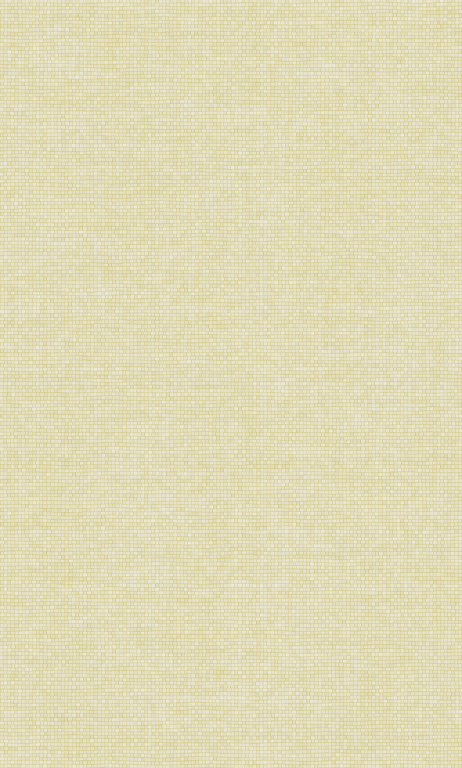
Reproduce this texture procedurally as a Shadertoy shader.

```glsl
// Plain-woven linen cloth in cream and pale gold, with soft horizontal slubs.

const float THREADS_ACROSS = 128.0;
const int SAMPLES = 3; // antialiasing grid per side
const vec3 GOLD = vec3(0.825, 0.785, 0.520);
const vec3 CREAM = vec3(0.917, 0.903, 0.835);
const vec3 ROSE_TINT = vec3(0.006, -0.008, 0.030);

float hash(vec2 p) {
    vec3 q = fract(vec3(p.xyx) * 0.1031);
    q += dot(q, q.yzx + 33.33);
    return fract((q.x + q.y) * q.z);
}

vec2 randomDirection(vec2 cell) {
    float angle = 6.28318 * hash(cell + 57.0);
    return vec2(cos(angle), sin(angle));
}

// Gradient noise, roughly -0.7 to 0.7
float gradientNoise(vec2 p) {
    vec2 i = floor(p), f = fract(p);
    vec2 u = f * f * f * (f * (f * 6.0 - 15.0) + 10.0);
    vec2 e = vec2(0.0, 1.0);
    float a = dot(randomDirection(i), f);
    float b = dot(randomDirection(i + e.yx), f - e.yx);
    float c = dot(randomDirection(i + e.xy), f - e.xy);
    float d = dot(randomDirection(i + e.yy), f - e.yy);
    return mix(mix(a, b, u.x), mix(c, d, u.x), u.y);
}

// Rounded top of one crossing: x runs along the upper thread, y across it
float threadCrown(vec2 q, float thickness, float stretch) {
    float across = 1.0 - smoothstep(0.2, 0.55 * thickness, abs(q.y));
    float along = 1.0 - smoothstep(0.3, 0.6, abs(q.x) / stretch);
    return across * along;
}

// Brightness of the weave at p, measured in threads
float weaveTone(vec2 p) {
    vec2 cell = floor(p);
    vec2 q = fract(p) - 0.5;
    bool warpOnTop = mod(cell.x + cell.y, 2.0) > 0.5;
    float thickness = mix(0.85, 1.15, hash(cell + 11.0));
    float warpCrown = threadCrown(q.yx, 0.9 * thickness, 0.95) - 0.05;
    float weftCrown = threadCrown(q, thickness, 1.25) + 0.05;
    float crown = warpOnTop ? warpCrown : weftCrown;
    float knot = hash(cell) - 0.5;
    float weftYarn = hash(vec2(cell.y, 301.0)) - 0.5;
    float warpYarn = hash(vec2(cell.x, 709.0)) - 0.5;
    return 0.75 * (crown - 0.66) + 0.26 * knot + 0.07 * weftYarn + 0.05 * warpYarn;
}

// Uneven yarn: long horizontal slubs, short flecks and faint upright bands
float yarnVariation(vec2 p) {
    float slubs = gradientNoise(p * vec2(0.035, 0.45));
    float flecks = gradientNoise(p * vec2(0.16, 0.8) + 40.0);
    float bands = gradientNoise(p * vec2(0.06, 0.008) + 90.0);
    return 0.09 * slubs + 0.10 * flecks + 0.05 * bands;
}

// Slight waviness of the threads
vec2 bendThreads(vec2 p) {
    float dx = gradientNoise(p * vec2(0.3, 0.08) + 17.0);
    float dy = gradientNoise(p * vec2(0.08, 0.3) + 63.0);
    return p + 0.4 * vec2(dx, dy);
}

vec3 clothColor(vec2 p) {
    float tone = 0.62 + weaveTone(bendThreads(p)) + yarnVariation(p);
    float tint = gradientNoise(p * vec2(0.6, 0.8) + 130.0);
    return mix(GOLD, CREAM, tone) + ROSE_TINT * tint;
}

void mainImage(out vec4 fragColor, in vec2 fragCoord) {
    float threadsPerPixel = THREADS_ACROSS / iResolution.x;
    vec3 color = vec3(0.0);
    for (int y = 0; y < SAMPLES; y++) {
        for (int x = 0; x < SAMPLES; x++) {
            vec2 offset = (vec2(x, y) + 0.5) / float(SAMPLES) - 0.5;
            color += clothColor((fragCoord + offset) * threadsPerPixel);
        }
    }
    fragColor = vec4(color / float(SAMPLES * SAMPLES), 1.0);
}
```
